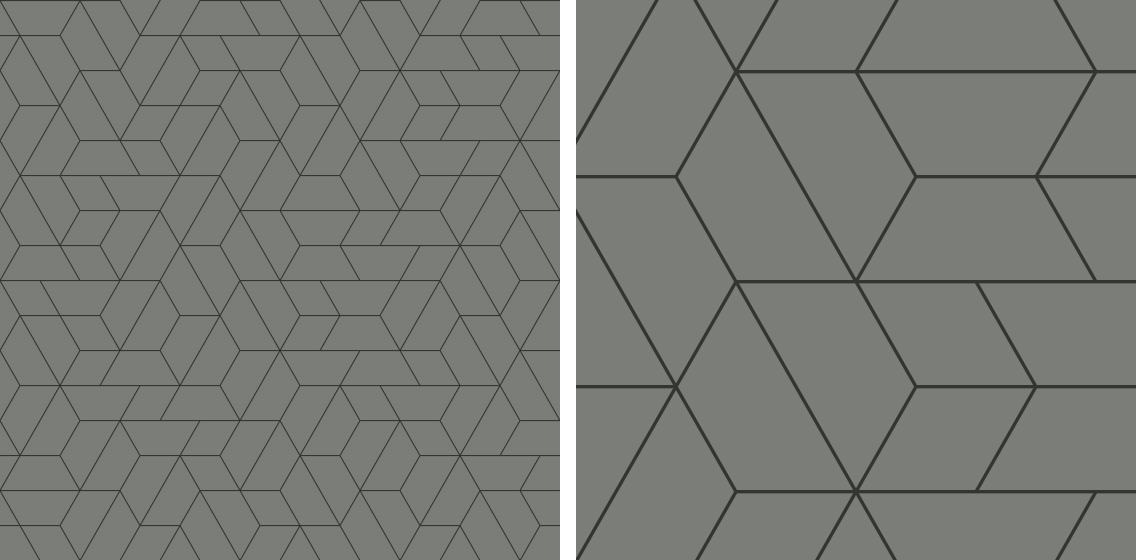
Left, the full canvas; right, a detail of the centre.
Give the GLSL for this pattern, as a Shadertoy shader.

```glsl
// Thin dark lines on flat grey: a triangular lattice, 14 by 16, joined into trapezoids and rhombi.
// Each row is cut into runs of three or two triangles; where two trapezoids in neighbouring rows
// share their long base, the hexagon they form is split along a random one of its three diameters.

float hash(int a, int b) {
    return fract(sin(dot(vec2(a, b), vec2(12.9898, 78.233))) * 43758.5453);
}

// True where slanted edge n (two per lattice unit, 28 per row) ends a run of triangles.
bool isCut(int row, int n) {
    row = (row + 16) % 16;
    // The two rhombi of a row drift sideways from row to row and back again
    int start = 3 * (abs(8 - row) / 2 + int(2.0 * hash(row, 40)));
    int split = 11 + 3 * int(3.0 * hash(row, 51));
    int m = (n - start + 56) % 28;
    if (m >= split) m -= split;
    return m == 0 || m % 3 == 2;   // one rhombus, then trapezoids
}

bool isTrapezoid(int row, int n) {
    return isCut(row, n) && !isCut(row, n + 2);
}

// Diameter of the hexagon that starts at n on a row line: 0 level, 1 rising, 2 falling.
int diameter(int line, int n) {
    if (((n + line) & 1) != 0) return 0;
    if (!isTrapezoid(line, n) || !isTrapezoid(line - 1, n)) return 0;
    float h = hash((line + 16) % 16 + 3, (n + 28) % 28 + 7);
    return h < 0.12 ? 0 : h < 0.56 ? 1 : 2;
}

// Slanted edge: the end of a run, or half of a hexagon's tilted diameter.
bool hasSlant(int row, int n) {
    if (isCut(row, n)) return true;
    int tilt = 1 + ((n + row) & 1);
    for (int k = 1; k <= 2; k++) {
        int first = n - k;
        int line = row + ((first + row) & 1);
        if (diameter(line, first) == tilt) return true;
    }
    return false;
}

// Level edge: always there, unless a hexagon has a tilted diameter instead.
bool hasLevel(int line, float x) {
    int n = 2 * int(floor(x - 0.5 * float(line))) + line;
    return diameter(line, n) == 0 && diameter(line, n - 2) == 0;
}

void mainImage(out vec4 fragColor, in vec2 fragCoord) {
    // Lattice units, with the level lines set just below the row borders
    vec2 p = (fragCoord / iResolution.xy + vec2(0.0, 0.001)) * vec2(14.0, 16.0);
    int row = int(floor(p.y));
    float dist = 1.0;

    // Level lines
    int line = int(floor(p.y + 0.5));
    if (hasLevel(line, p.x)) dist = abs(p.y - float(line)) / 16.0;

    // Slanted lines
    float slantScale = 0.0625 / length(vec2(0.5 / 14.0, 0.0625));
    int nearest = int(floor(2.0 * p.x - 0.5));
    for (int n = nearest - 1; n <= nearest + 2; n++) {
        float slope = ((n + row) & 1) == 0 ? 0.5 : -0.5;
        float edgeX = 0.5 * float(n) + 0.25 + slope * (fract(p.y) - 0.5);
        float d = abs(p.x - edgeX) / 14.0 * slantScale;
        if (d < dist && hasSlant(row, n)) dist = d;
    }

    // Ink over ground
    float ink = clamp((0.001 - dist) * iResolution.y + 0.5, 0.0, 1.0);
    fragColor = vec4(mix(vec3(0.48, 0.49, 0.47), vec3(0.20, 0.21, 0.19), ink), 1.0);
}
```
